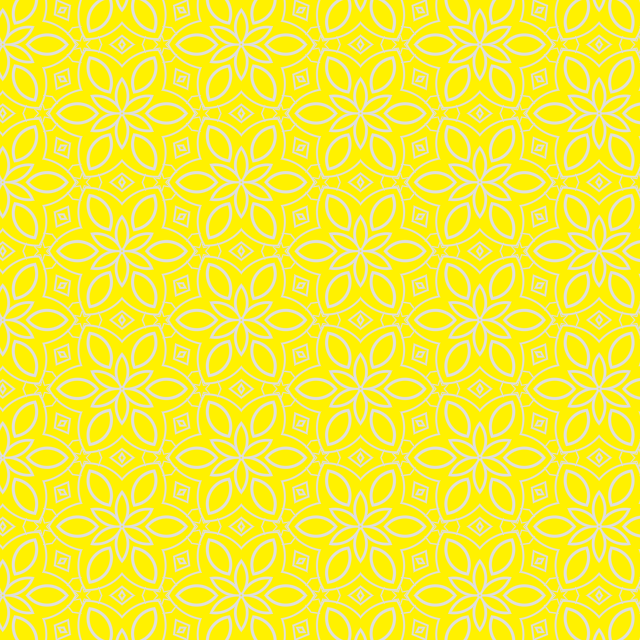
A Shadertoy shader for this pattern:

```glsl
const float SPACING = 0.2152;              // distance between flower centres
const vec2 ORIGIN = vec2(0.377, 0.5);      // centre of one flower
const vec2 DIR30 = vec2(0.8660254, 0.5);
const float CORNER = 0.57735;              // flower centre to cell corner
const vec3 YELLOW = vec3(1.0, 0.945, 0.0);
const vec3 GREY = vec3(0.87, 0.87, 0.88);

// Offset from the nearest centre of a triangular lattice
vec2 hexCell(vec2 p) {
    vec2 size = vec2(1.7320508, 1.0);
    vec2 a = mod(p + 0.5 * size, size) - 0.5 * size;
    vec2 b = mod(p, size) - 0.5 * size;
    return dot(a, a) < dot(b, b) ? a : b;
}

// Coordinates along and across the 30 degree direction
vec2 turn30(vec2 p) {
    return vec2(dot(p, DIR30), dot(p, vec2(-DIR30.y, DIR30.x)));
}

// Mirror the cell into one wedge from 0 to 30 degrees
vec2 foldWedge(vec2 p) {
    p = abs(p);
    vec2 normal = vec2(-DIR30.y, DIR30.x);
    p -= 2.0 * max(dot(p, normal), 0.0) * normal;
    return abs(p);
}

// Pointed leaf lying along x, from its half length and half width
float leaf(vec2 p, float halfLength, float halfWidth) {
    float r = (halfLength * halfLength + halfWidth * halfWidth) / (2.0 * halfWidth);
    return length(vec2(p.x, abs(p.y) + r - halfWidth)) - r;
}

float diamond(vec2 p, vec2 extent) {
    p = abs(p) / extent;
    return (p.x + p.y - 1.0) * extent.x * extent.y / length(extent);
}

float segment(vec2 p, vec2 a, vec2 b) {
    vec2 ab = b - a;
    return length(p - a - ab * clamp(dot(p - a, ab) / dot(ab, ab), 0.0, 1.0));
}

float stroke(float dist, float halfWidth, float blur) {
    return 1.0 - smoothstep(halfWidth - blur, halfWidth + blur, abs(dist));
}

// Two petal rings, the curved border and the pierced centre
float flower(vec2 q, float blur) {
    float bigPetal = leaf(q - vec2(0.323, 0.0), 0.143, 0.070);
    float smallPetal = leaf(turn30(q) - vec2(0.125, 0.0), 0.125, 0.043);
    float border = leaf(q - vec2(0.24, 0.0), 0.291, 0.176);
    float ink = stroke(bigPetal, 0.011, blur);
    ink = max(ink, stroke(smallPetal, 0.010, blur));
    ink = max(ink, stroke(border, 0.007, blur));
    ink = max(ink, stroke(length(q), 0.022, blur));
    return ink * (1.0 - 0.8 * stroke(length(q), 0.006, blur));
}

// Nested diamonds and end caps halfway between two flowers
float link(vec2 q, float blur) {
    vec2 m = abs(turn30(q) - vec2(0.5, 0.0));
    float ink = stroke(diamond(m, vec2(0.064, 0.083)), 0.007, blur);
    ink = max(ink, stroke(diamond(m, vec2(0.031, 0.020)), 0.0075, blur));
    float cap = segment(m, vec2(0.0, 0.148), vec2(0.056, 0.171));
    return max(ink, stroke(cap, 0.005, blur));
}

// Six-pointed star where three flowers meet
float star(vec2 q, float blur) {
    vec2 s = turn30(vec2(CORNER - q.x, q.y));
    float edge = segment(vec2(s.x, abs(s.y)), vec2(0.068, 0.0), 0.030 * DIR30);
    return stroke(edge, 0.004, blur);
}

void mainImage(out vec4 fragColor, in vec2 fragCoord) {
    vec2 p = (fragCoord / iResolution.y - ORIGIN) / SPACING;
    float blur = 0.8 / (iResolution.y * SPACING);
    vec2 q = foldWedge(hexCell(p));
    float ink = max(flower(q, blur), max(link(q, blur), star(q, blur)));
    fragColor = vec4(mix(YELLOW, GREY, ink), 1.0);
}
```
